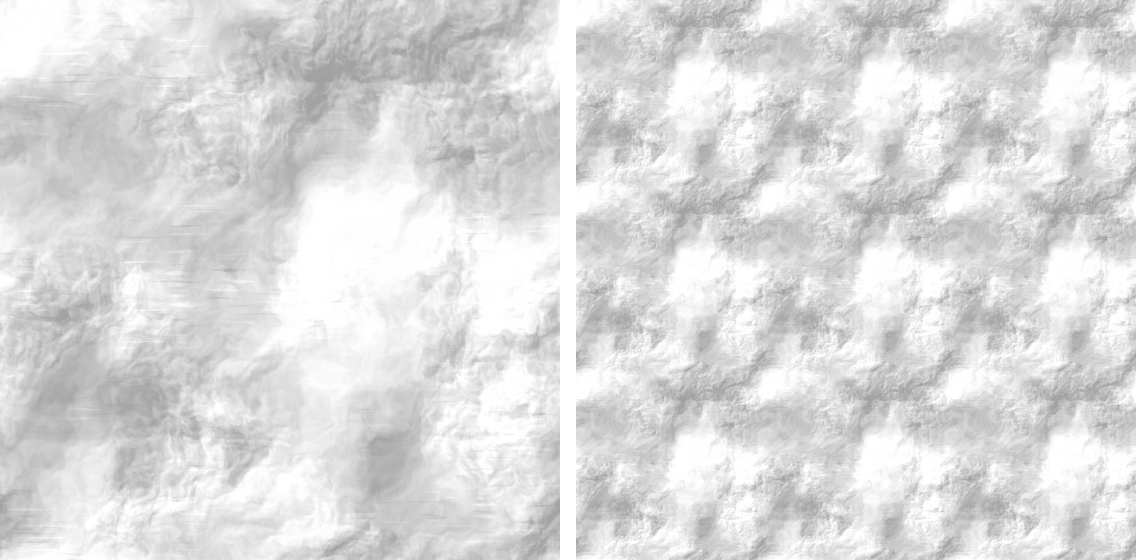
Left, the tile; right, the same tile 3 across and 3 down.
Reproduce this texture procedurally as a Shadertoy shader.

```glsl
// Tiling grey cloud-and-plaster texture: broad diagonal patches of wrapped
// gradient noise, warped, then overlaid with lit creases, torn flakes with
// pale rims, fine grain and short horizontal scratches.

float hash(vec2 cell, int seed) {
    uvec2 q = uvec2(ivec2(cell));
    uint h = q.x * 1597u + q.y * 51749u + uint(seed) * 7919u + 977u;
    h = (h ^ (h >> 15)) * 73244475u;
    h = (h ^ (h >> 13)) * 73244475u;
    h ^= h >> 16;
    return float(h & 65535u) / 65536.0;
}

float cornerSlope(vec2 cell, vec2 offset, vec2 period, int seed) {
    float angle = 6.28318 * hash(mod(cell + 0.5, period), seed);
    return dot(vec2(cos(angle), sin(angle)), offset);
}

// Gradient noise with a whole number of cells across the unit tile
float noise(vec2 p, vec2 period, int seed) {
    p *= period;
    vec2 i = floor(p), f = p - i, e = vec2(1, 0);
    vec2 s = f * f * f * (f * (f * 6.0 - 15.0) + 10.0);
    return mix(
        mix(cornerSlope(i, f, period, seed),
            cornerSlope(i + e.xy, f - e.xy, period, seed), s.x),
        mix(cornerSlope(i + e.yx, f - e.yx, period, seed),
            cornerSlope(i + e.xx, f - e.xx, period, seed), s.x), s.y);
}

float fbm(vec2 p, vec2 period, int octaves, float gain, int seed) {
    float sum = 0.0, amp = 1.0;
    for (int i = 0; i < octaves; i++) {
        sum += amp * noise(p, period, seed + i);
        period *= 2.0;
        amp *= gain;
    }
    return sum;
}

// Folded noise: rounded lumps parted by sharp creases, roughly centred on zero
float billow(vec2 p, vec2 period, int octaves, int seed) {
    float sum = 0.0, amp = 1.0;
    for (int i = 0; i < octaves; i++) {
        sum += amp * (abs(noise(p, period, seed + i)) - 0.2);
        period *= 2.0;
        amp *= 0.55;
    }
    return sum;
}

float softMax(float a, float b, float k) {
    return 0.5 * (a + b + sqrt((a - b) * (a - b) + k * k));
}

void mainImage(out vec4 fragColor, in vec2 fragCoord) {
    vec2 uv = fragCoord / iResolution.xy;

    // Ragged displacement shared by all layers
    vec2 warp = vec2(fbm(uv, vec2(4), 5, 0.55, 10), billow(uv, vec2(5), 5, 20));
    vec2 p = uv + 0.09 * warp;
    vec2 diagonal = vec2(p.x, p.y - p.x);   // whole-number shear keeps the wrap

    // Broad light and dark patches leaning up to the right
    float tone = 0.85;
    tone += 0.30 * fbm(diagonal, vec2(2), 5, 0.5, 30);
    tone += 0.25 * fbm(p, vec2(2, 3), 5, 0.5, 40);

    // Areas of rough surface between smooth ones
    float rough = smoothstep(-0.25, 0.3, noise(p, vec2(4), 50));
    float torn = smoothstep(-0.1, 0.3, noise(p, vec2(5), 51));

    // Diagonal wisps and grain
    tone += 0.08 * fbm(diagonal, vec2(7, 9), 4, 0.6, 60);
    tone += (0.02 + 0.05 * rough) * fbm(p, vec2(20), 4, 0.65, 70);

    // Creases lit from the upper left
    vec2 crease = uv + 0.04 * warp;
    float relief = billow(crease, vec2(7), 5, 80)
                 - billow(crease + vec2(-0.006, 0.006), vec2(7), 5, 80);
    tone += (0.15 + 0.4 * rough) * relief;

    // Overlapping flakes: a small step in tone with a pale torn rim
    for (int i = 0; i < 4; i++) {
        vec2 period = vec2(5 + 2 * i, 6 + 2 * i);
        float flake = noise(crease, period, 90 + i)
                    + 0.45 * billow(crease, period * 2.0, 4, 100 + 10 * i);
        float edge = smoothstep(-0.015, 0.015, flake);
        float rim = edge * exp(-max(flake, 0.0) * 28.0);
        float shown = mix(torn, rough, float(i) / 3.0);
        tone += shown * (0.05 * (0.5 - edge) + 0.08 * rim);
    }

    // Short horizontal scratches
    float scratch = noise(uv + 0.004 * warp, vec2(11, 140), 150);
    tone += 0.06 * torn * (smoothstep(0.25, 0.5, scratch) - smoothstep(0.3, 0.5, -scratch));

    // Flat dark floor and burnt-out white ceiling
    tone = softMax(tone, 0.63, 0.03);
    tone = 1.0 - softMax(1.0 - tone, 0.0, 0.02);
    fragColor = vec4(vec3(tone), 1.0);
}
```
